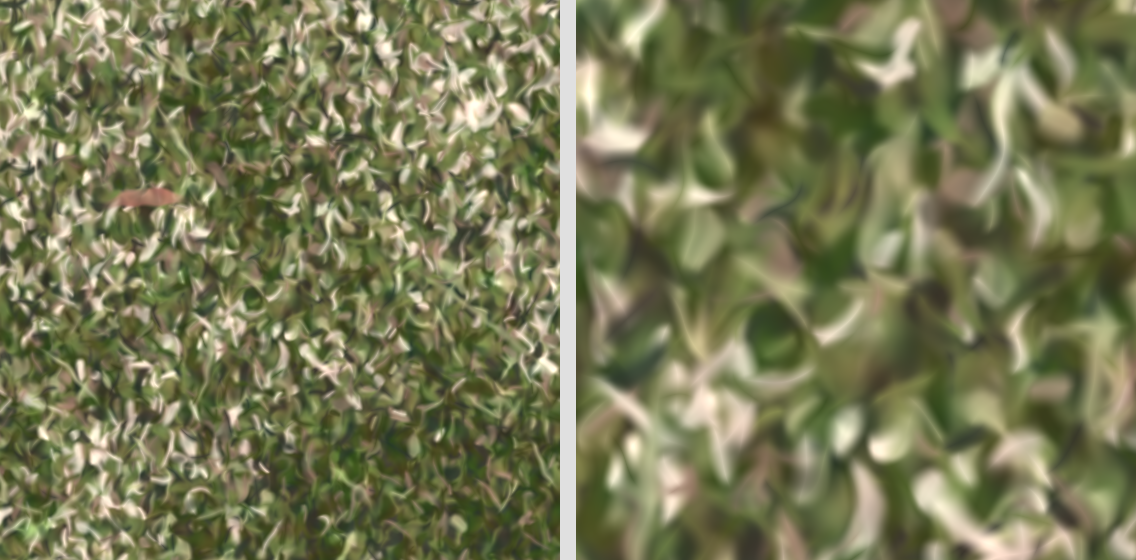
Left, the full canvas; right, a detail of the centre.
Reproduce this texture procedurally as a Shadertoy shader.

```glsl
// Worn lawn seen from above: short green blades mixed with dry straw clippings.
// Layers of soft jittered blades lie over a mottled soil, dark ones below and
// pale ones on top; slow gradient noise decides where the grass is dry.

vec3 hash3(vec2 p) {
    vec3 q = fract(p.xyx * vec3(0.1031, 0.1030, 0.0973));
    q += dot(q, q.yxz + 33.33);
    return fract((q.xxy + q.yzz) * q.zyx);
}

float gradDot(vec2 cell, vec2 offset) {
    float a = 6.2832 * hash3(cell + 71.0).x;
    return dot(vec2(cos(a), sin(a)), offset);
}

// Gradient noise, roughly -0.7 to 0.7
float noise(vec2 p) {
    vec2 i = floor(p), f = fract(p);
    vec2 u = f * f * f * (f * (f * 6.0 - 15.0) + 10.0);
    vec2 e = vec2(1.0, 0.0);
    return mix(mix(gradDot(i, f), gradDot(i + e, f - e), u.x),
               mix(gradDot(i + e.yx, f - e.yx), gradDot(i + 1.0, f - 1.0), u.x), u.y);
}

// Dryness of the lawn: positive in straw patches, negative in green ones
float dryness(vec2 p) {
    return noise(p * 2.6 + 4.3) + 0.7 * noise(p * 6.5 + 9.1) + 0.5 * noise(p * 15.0)
         + 0.35 * (p.y - 0.5) - 0.25 * (p.x - 0.5);
}

// Coverage of a tapered, bent blade; size holds half width and half length
float blade(vec2 d, float angle, vec2 size, float bend, float soft) {
    float c = cos(angle), s = sin(angle);
    d = vec2(c * d.x + s * d.y, c * d.y - s * d.x);
    float t = d.y / size.y;
    float across = abs(d.x + bend * size.y * (t * t - 0.3));
    float width = size.x * (1.0 - 0.6 * t * t);
    return (1.0 - smoothstep(-soft, soft, across - width))
         * (1.0 - smoothstep(0.5, 1.1, abs(t)));
}

vec3 grassColour(float s) {
    if (s < 0.20) return vec3(0.24, 0.28, 0.11);
    if (s < 0.32) return vec3(0.21, 0.22, 0.18);
    if (s < 0.56) return vec3(0.42, 0.45, 0.25);
    if (s < 0.67) return vec3(0.56, 0.48, 0.40);
    if (s < 0.83) return vec3(0.66, 0.65, 0.48);
    return vec3(0.92, 0.86, 0.78);
}

void mainImage(out vec4 fragColor, in vec2 fragCoord) {
    vec2 uv = fragCoord / iResolution.y;
    vec2 p = uv + 0.008 * vec2(noise(uv * 30.0), noise(uv * 30.0 + 37.0));

    // Mottled soil and shaded undergrowth
    float mottle = noise(p * vec2(40.0, 28.0));
    vec3 col = mix(vec3(0.21, 0.23, 0.15), vec3(0.45, 0.47, 0.29),
                   smoothstep(-0.5, 0.5, mottle + 0.3 * dryness(p)));

    // Blade layers, from dark and deep to pale and high
    for (int layer = 0; layer < 9; layer++) {
        float depth = float(layer) / 8.0;
        float cells = 18.0 + 9.0 * fract(float(layer) * 0.618);
        vec2 shift = vec2(0.37, 0.61) * float(layer);
        vec2 home = floor(p * cells + shift);
        for (int k = 0; k < 9; k++) {
            vec2 id = home + vec2(k % 3, k / 3) - 1.0;
            vec3 h = hash3(id + 53.0 * float(layer));
            vec3 g = hash3(id + 53.0 * float(layer) + 211.0);
            vec3 r = hash3(id + 53.0 * float(layer) + 419.0);
            vec2 root = (id + h.xy - shift) / cells;
            vec2 size = vec2(0.07 + 0.15 * r.x * r.x, 0.34 + 0.60 * g.z * g.z) / cells;
            float cover = blade(p - root, (g.x + g.y - 1.0) * 1.8, size,
                                0.6 * (r.y - 0.5), 0.0062);
            float s = h.z + 0.48 * dryness(root) + 0.2 * (depth - 0.5);
            vec3 tint = grassColour(s) * (0.88 + 0.24 * r.z);
            col = mix(col, tint, cover * step(fract(h.z * 17.0), 0.8) * 0.9);
        }
    }

    // Sparse long stalks
    vec2 home = floor(uv * 5.0);
    for (int k = 0; k < 9; k++) {
        vec2 id = home + vec2(k % 3, k / 3) - 1.0;
        vec3 h = hash3(id + 907.0), g = hash3(id + 1013.0);
        float cover = blade(p - (id + h.xy) / 5.0, (g.x - 0.5) * 1.8,
                            vec2(0.0045, 0.04 + 0.05 * g.y), 0.3 * (g.z - 0.5), 0.005);
        col = mix(col, vec3(0.72, 0.71, 0.55), 0.8 * cover * step(h.z, 0.5));
    }

    // One fallen reddish leaf and one long diagonal stem
    float leaf = blade(p - vec2(0.26, 0.645), 1.65, vec2(0.015, 0.075), 0.12, 0.005);
    col = mix(col, vec3(0.66, 0.47, 0.40) + 0.1 * mottle, 0.85 * leaf);
    float stem = blade(p - vec2(0.86, 0.43), 0.92, vec2(0.005, 0.18), 0.06, 0.005);
    col = mix(col, vec3(0.62, 0.61, 0.45), 0.75 * stem);

    // Dark gaps, soft light variation and blotchy hue
    float gap = noise(p * vec2(32.0, 25.0) + 19.0);
    col = mix(col, vec3(0.21, 0.23, 0.16), 0.6 * smoothstep(0.2, 0.55, gap));
    col *= 1.03 + 0.3 * noise(p * 42.0 + 80.0) + 0.15 * noise(uv * 11.0 + 7.0);
    col += vec3(0.09, -0.02, 0.01) * noise(uv * 28.0 + 60.0);
    col = mix(col, col * vec3(0.78, 1.03, 0.7),
              0.7 * smoothstep(0.3, 0.6, noise(uv * 9.0 + 31.0)));

    fragColor = vec4(clamp(col, 0.0, 1.0), 1.0);
}
```
